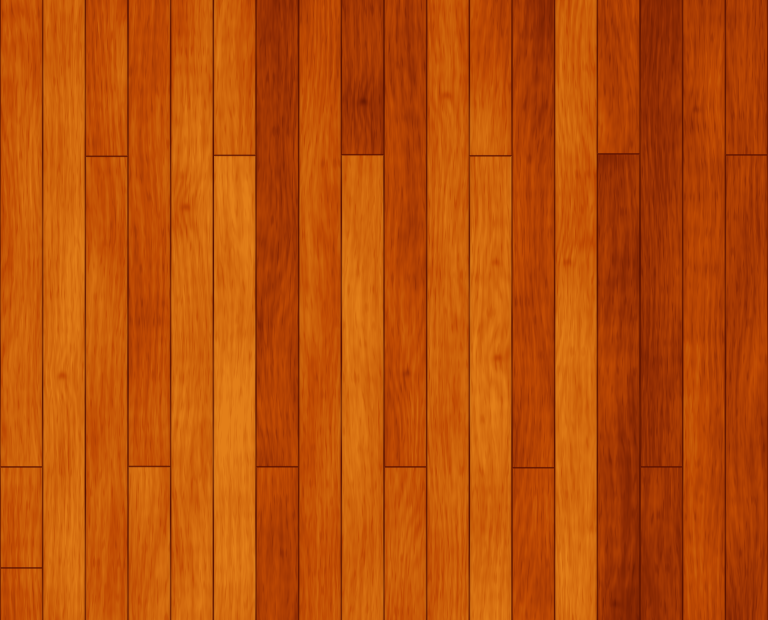
A WebGL 2 fragment shader for this texture:

```glsl
#version 300 es
precision highp float;
uniform vec2 u_resolution;
out vec4 outColor;

const float PLANKS = 18.0;
const float TAU = 6.2831853;
const vec3 SEAM = vec3(0.34, 0.06, 0.005);
const vec3 UMBER = vec3(0.42, 0.10, 0.005);
const vec3 CHESTNUT = vec3(0.56, 0.17, 0.01);
const vec3 RUST = vec3(0.66, 0.23, 0.01);
const vec3 COPPER = vec3(0.75, 0.29, 0.01);
const vec3 AMBER = vec3(0.80, 0.38, 0.04);
const vec3 HONEY = vec3(0.89, 0.50, 0.10);

// Tone of each board above and below its joint, 0 dark to 1 light
const float UPPER_TONE[18] = float[18](
  0.62, 0.72, 0.52, 0.46, 0.66, 0.62, 0.20, 0.44, 0.24,
  0.34, 0.56, 0.54, 0.28, 0.68, 0.42, 0.16, 0.42, 0.40);
const float LOWER_TONE[18] = float[18](
  0.58, 0.72, 0.57, 0.62, 0.66, 0.76, 0.26, 0.46, 0.66,
  0.48, 0.57, 0.69, 0.37, 0.68, 0.14, 0.17, 0.42, 0.30);

float hash(vec2 p) {
  vec3 q = fract(vec3(p.xyx) * vec3(0.1031, 0.1030, 0.0973));
  q += dot(q, q.yzx + 33.33);
  return fract((q.x + q.y) * q.z);
}

float cornerSlope(vec2 cell, vec2 offset) {
  float angle = TAU * hash(cell);
  return dot(vec2(cos(angle), sin(angle)), offset);
}

float gradientNoise(vec2 p) {
  vec2 i = floor(p), f = fract(p);
  vec2 u = f * f * f * (f * (f * 6.0 - 15.0) + 10.0);
  vec2 e = vec2(1.0, 0.0);
  float low = mix(cornerSlope(i, f), cornerSlope(i + e, f - e), u.x);
  float high = mix(cornerSlope(i + e.yx, f - e.yx), cornerSlope(i + 1.0, f - 1.0), u.x);
  return mix(low, high, u.y);
}

float ramp(float a, float b, float t) {
  return clamp((t - a) / (b - a), 0.0, 1.0);
}

vec3 woodColor(float tone) {
  vec3 c = mix(UMBER, CHESTNUT, ramp(-0.35, 0.04, tone));
  c = mix(c, RUST, ramp(0.04, 0.25, tone));
  c = mix(c, COPPER, ramp(0.25, 0.48, tone));
  c = mix(c, AMBER, ramp(0.48, 0.70, tone));
  return mix(c, HONEY, ramp(0.70, 1.05, tone));
}

float lineMask(float dist, float halfWidth, float pixel) {
  return 1.0 - smoothstep(halfWidth - 0.7 * pixel, halfWidth + 0.7 * pixel, abs(dist));
}

// x: dark knot core, y: swirl bending the grain around it
vec2 knots(vec2 local, float column, float height) {
  vec2 total = vec2(0.0);
  for (int i = 0; i < 3; i++) {
    vec2 key = vec2(column * 3.7 + 5.0, float(i) * 9.1 + 2.0);
    float present = step(0.76, hash(key)) * mix(0.4, 1.0, hash(key + 19.0));
    vec2 center = vec2(mix(0.2, 0.8, hash(key + 41.0)), height * hash(key + 83.0));
    vec2 d = local - center;
    d.y += 0.3 * d.x * sin(d.x * 9.0);
    float core = exp(-dot(d * d, vec2(90.0, 130.0)));
    float halo = exp(-dot(d * d, vec2(6.0, 3.0)));
    total += present * vec2(core + 0.2 * halo, halo);
  }
  return total;
}

// Growth rings, fibres, pores and broad shimmer of one board
float grain(vec2 local, float seed, float swirl) {
  vec2 shift = vec2(seed * 17.3, seed * 7.9);
  float figure = mix(1.0, 6.0, hash(vec2(seed, 12.0)));
  float warp = gradientNoise(local * vec2(0.9, 0.2) + shift);
  float wobble = gradientNoise(local * vec2(2.5, 0.5) + shift);
  float rings = sin(TAU * (4.5 * local.x + figure * warp + 0.5 * wobble + 1.6 * swirl));
  vec2 flow = local + vec2(0.25 * warp + 0.06 * swirl, 0.0);
  float fibre = gradientNoise(flow * vec2(13.0, 0.7) + shift);
  float fine = gradientNoise(flow * vec2(25.0, 3.2) + shift.yx);
  float pores = smoothstep(0.15, 0.5, gradientNoise(flow * vec2(19.0, 2.4) - shift));
  float shimmer = gradientNoise(local * vec2(1.3, 0.35) + shift.yx);
  float ripple = gradientNoise(local * vec2(0.8, 2.5) - shift) * hash(vec2(seed, 31.0));
  return 0.055 * rings + 0.18 * fibre + 0.13 * fine - 0.13 * pores
    + 0.26 * shimmer + 0.10 * ripple + 0.14 * warp;
}

void main() {
  vec2 uv = gl_FragCoord.xy / u_resolution;
  float pixel = PLANKS / u_resolution.x;
  float height = PLANKS * u_resolution.y / u_resolution.x;
  vec2 p = vec2(uv.x * PLANKS, uv.y * height);
  float column = min(floor(p.x), PLANKS - 1.0);
  vec2 local = vec2(p.x - column, p.y);

  // Joints run low, none, high through every three columns
  float phase = mod(column, 3.0);
  float jointed = step(0.5, abs(phase - 1.0));
  float jitter = 0.005 * (hash(vec2(column, 6.0)) - 0.5);
  float jointY = (phase < 0.5 ? 0.248 : 0.75) + jitter;
  float above = step(jointY, uv.y) * jointed;
  float seed = column + 1.0 + 23.0 * above;
  int index = int(column);
  float tone = above > 0.5 ? UPPER_TONE[index] : LOWER_TONE[index];

  // Wood surface, with light fading toward the corners
  vec2 knot = knots(local, column, height);
  tone = 0.61 + 1.12 * (tone - 0.48) + grain(local, seed, knot.y) - 0.38 * knot.x;
  vec2 away = uv - vec2(0.43, 0.36);
  tone -= 0.42 * dot(away, away);
  vec3 color = woodColor(tone);

  // Grooves between planks and at board ends
  float edge = min(local.x, 1.0 - local.x);
  float wear = 0.78 + 0.5 * gradientNoise(vec2(floor(p.x + 0.5) * 5.3, p.y * 0.6));
  float seam = lineMask(edge, 0.017, pixel) * wear;
  float joint = lineMask(p.y - jointY * height, 0.018, pixel) * jointed;
  joint = max(joint, lineMask(p.y - 0.084 * height, 0.018, pixel) * step(column, 0.5));
  color *= 1.0 - 0.07 * exp(-edge * 24.0);
  color = mix(color, SEAM, clamp(max(seam, 0.8 * joint), 0.0, 1.0));
  outColor = vec4(color, 1.0);
}
```
